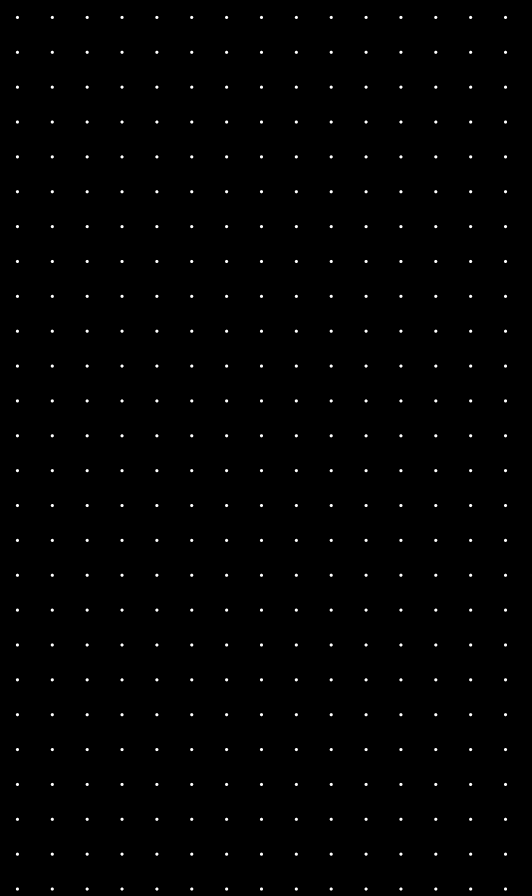
Give the GLSL for this pattern, as a Shadertoy shader.

```glsl
// Regular grid of small white dots on black: 15 columns by 26 rows.
// Square cells are counted from the top left corner, and each holds one
// centred disc from a distance function, smoothed over a pixel.

float discDistance(vec2 p, float radius) {
    return length(p) - radius;
}

void mainImage(out vec4 fragColor, in vec2 fragCoord) {
    // Cell units: the canvas height spans 25.7 cells
    float pixelSize = 25.7 / iResolution.y;
    vec2 fromTopLeft = vec2(fragCoord.x, iResolution.y - fragCoord.y) * pixelSize;
    vec2 cellPos = fract(fromTopLeft) - 0.5;

    // Dot coverage with a one-pixel soft edge
    float dist = discDistance(cellPos, 0.044);
    float coverage = clamp(0.5 - dist / pixelSize, 0.0, 1.0);

    vec3 color = mix(vec3(0.0), vec3(1.0), coverage);
    fragColor = vec4(color, 1.0);
}
```
